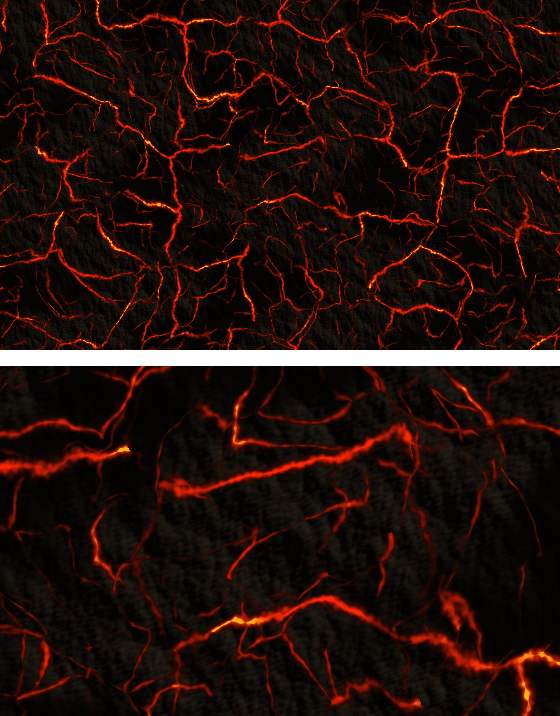
Top, the full canvas; bottom, a detail of the centre.
Reproduce this texture procedurally as a Shadertoy shader.

```glsl
// Cooling lava crust: dark rough rock split by glowing red and orange cracks.

vec2 hash2(vec2 p) {
    vec3 q = fract(p.xyx * vec3(0.1031, 0.1030, 0.0973));
    q += dot(q, q.yzx + 33.33);
    return fract((q.xx + q.yz) * q.zy);
}

// Smooth layered sines, roughly 0 to 1.
float waves(vec2 p) {
    float sum = 0.0, amp = 0.5;
    for (int i = 0; i < 4; i++) {
        sum += amp * sin(p.x + 1.6 * sin(p.y * 1.3));
        p = mat2(1.2, 1.5, -1.5, 1.2) * p + 2.7;
        amp *= 0.5;
    }
    return 0.5 + 0.5 * sum;
}

// Bends straight cell borders into ragged paths.
vec2 warp(vec2 p) {
    float freq = 11.0;
    for (int i = 0; i < 6; i++) {
        vec2 phase = freq * vec2(1.3, 0.7) + 1.7 * sin(0.6 * freq * p);
        p += 0.24 / freq * sin(freq * p.yx + phase);
        freq *= 1.9;
    }
    return p;
}

// Distance to the nearest scattered point.
float cellular(vec2 p) {
    vec2 cell = floor(p);
    float best = 8.0;
    for (int y = -1; y <= 1; y++)
    for (int x = -1; x <= 1; x++) {
        vec2 id = cell + vec2(x, y);
        vec2 d = id + hash2(id) - p;
        best = min(best, dot(d, d));
    }
    return sqrt(best);
}

// Craggy height made of stretched, turned layers.
float relief(vec2 p) {
    float height = 0.0, freq = 12.0, amp = 0.7;
    for (int i = 0; i < 4; i++) {
        p = mat2(0.8, 0.6, -0.6, 0.8) * p;
        height += amp * cellular(p * freq * vec2(0.8, 1.7) + float(i) * 7.3);
        freq *= 2.3;
        amp *= 0.55;
    }
    return height;
}

vec2 cellPoint(vec2 id) {
    return id + 0.15 + 0.7 * hash2(id);
}

// Heat along cell borders; each border has its own strength and tapers.
float cracks(vec2 p, vec2 scale, float width, float threshold, float ragged) {
    vec2 q = p * scale, cell = floor(q), nearId = cell, toNear = vec2(8.0);
    for (int y = -1; y <= 1; y++)
    for (int x = -1; x <= 1; x++) {
        vec2 id = cell + vec2(x, y);
        vec2 d = cellPoint(id) - q;
        if (dot(d, d) < dot(toNear, toNear)) {
            toNear = d;
            nearId = id;
        }
    }
    float taper = waves(q * 3.4), heat = 0.0;
    for (int y = -2; y <= 2; y++)
    for (int x = -2; x <= 2; x++) {
        if (x == 0 && y == 0) continue;
        vec2 id = nearId + vec2(x, y);
        vec2 toOther = cellPoint(id) - q;
        float d = dot(0.5 * (toNear + toOther), normalize(toOther - toNear));
        d = max(d / scale.y + width * ragged, 0.0);
        float own = hash2(nearId + id + 17.0).x;
        float strength = smoothstep(threshold, threshold + 0.45, mix(own, taper, 0.5));
        float spread = width * (0.5 + 0.7 * strength);
        heat = max(heat, strength * exp(-pow(d / spread, 1.6)));
    }
    return heat;
}

vec3 lavaColor(float heat, float yellowing) {
    float hot = smoothstep(0.72, 1.08, heat) * yellowing;
    vec3 red = vec3(0.95, 0.135, 0.015) * min(heat, 1.04);
    return red + hot * vec3(0.08, 0.6, 0.07);
}

vec3 rockColor(vec2 p) {
    vec2 lightStep = vec2(0.0022, 0.0026);
    float slope = relief(p + lightStep) - relief(p);
    float light = clamp(0.55 + 6.5 * slope, 0.08, 2.4);
    float lit = smoothstep(0.25, 0.6, waves(p * 9.0 + 4.0));
    return vec3(0.076, 0.064, 0.046) * light * mix(0.18, 1.0, lit);
}

void mainImage(out vec4 fragColor, in vec2 fragCoord) {
    vec2 p = fragCoord / iResolution.y + 3.0;
    vec2 bent = warp(p);
    float grain = cellular(p * vec2(145.0, 125.0));
    float ragged = 1.0 * (grain - 0.45);

    // Wide cracks, thin branches and faint twigs
    float wide = 1.08 * cracks(bent, vec2(5.4, 5.6), 0.0037, 0.23, ragged);
    float branch = 0.92 * cracks(bent + 5.3, vec2(9.6, 9.0), 0.0024, 0.35, ragged);
    float twig = 0.6 * cracks(bent + 11.7, vec2(17.0, 16.0), 0.0019, 0.36, ragged);
    float heat = max(wide, max(branch, twig));

    // Speckle breaks up the dim glow more than the hot cores
    float speckle = 0.35 + 1.3 * cellular(p * vec2(95.0, 105.0) + 9.0);
    heat *= mix(speckle, 1.0, min(0.75 * heat, 1.0));
    float yellowing = smoothstep(0.4, 0.75, waves(p * 21.0));

    // Soot darkens the rock beside cracks
    float soot = 1.0 - smoothstep(0.0, 0.2, heat);
    vec3 color = rockColor(p) * soot;
    color += lavaColor(heat, yellowing) + vec3(0.012, 0.006, 0.004);
    fragColor = vec4(color, 1.0);
}
```
